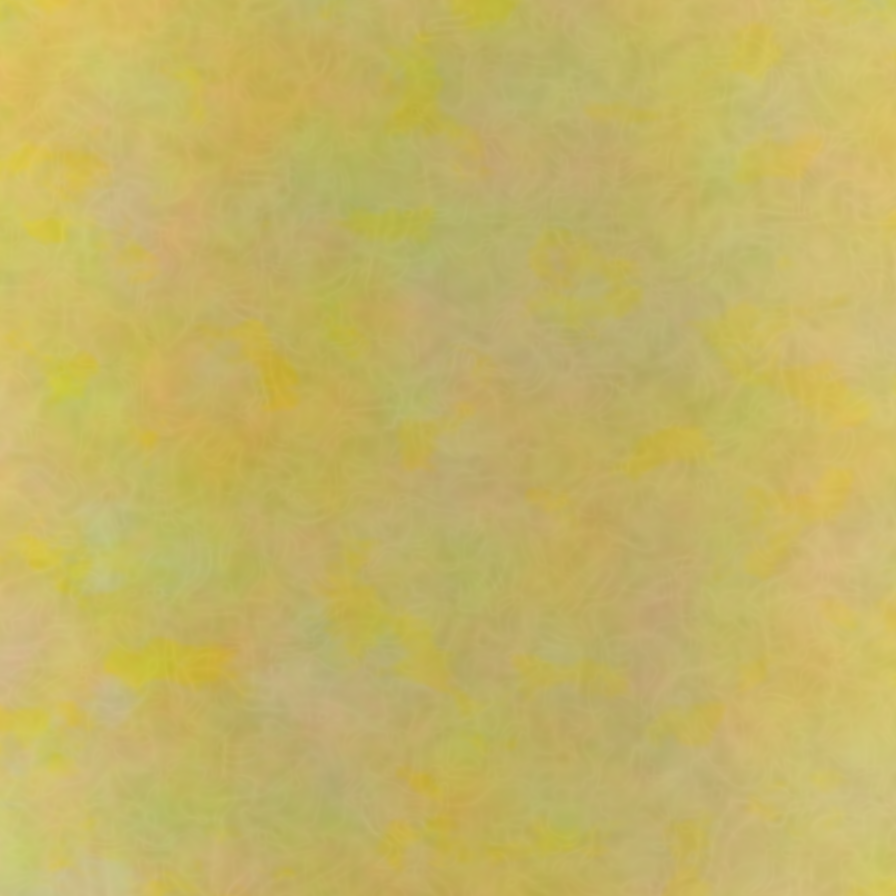
A WebGL 1 fragment shader for this texture:

```glsl
precision highp float;
// Soft mottled ochre paper with yellow flecks, faint pink and green stains and fine fibres.
uniform vec2 u_resolution;

const vec3 OCHRE = vec3(0.738, 0.678, 0.405);
const vec3 YELLOW = vec3(0.785, 0.705, 0.170);
const vec3 PALE = vec3(0.775, 0.735, 0.600);
const vec3 EDGE_LIGHT = vec3(0.078, 0.076, 0.066);
const vec3 PINK_SHIFT = vec3(0.050, -0.040, 0.025);

float hash(vec2 p) {
  vec3 q = fract(p.xyx * vec3(0.1031, 0.1030, 0.0973));
  q += dot(q, q.yzx + 33.33);
  return fract((q.x + q.y) * q.z);
}

// Smooth value noise in -1..1
float noise(vec2 p) {
  vec2 cell = floor(p);
  vec2 f = fract(p);
  f = f * f * (3.0 - 2.0 * f);
  float low = mix(hash(cell), hash(cell + vec2(1.0, 0.0)), f.x);
  float high = mix(hash(cell + vec2(0.0, 1.0)), hash(cell + 1.0), f.x);
  return 2.0 * mix(low, high, f.y) - 1.0;
}

// Four rotated octaves
float fbm(vec2 p) {
  float sum = 0.0;
  float weight = 0.5;
  for (int i = 0; i < 4; i++) {
    sum += weight * noise(p);
    p = mat2(1.6, 1.2, -1.2, 1.6) * p + 17.3;
    weight *= 0.5;
  }
  return sum;
}

// Curled ridges, bent by a coarser noise; centred near zero
float fibres(vec2 p, float bend) {
  vec2 warp = vec2(noise(p * 0.4 + 5.1), noise(p * 0.4 + 41.7));
  return 0.35 - abs(noise(p + bend * warp));
}

// Blotches where the noise rises above a threshold
float flecks(vec2 p, float threshold, float softness) {
  return smoothstep(threshold, threshold + softness, fbm(p));
}

// Brightening toward the left and right sides
float sideLight(vec2 uv) {
  float distanceOut = length((uv - vec2(0.49, 0.42)) * vec2(1.0, 0.48));
  return smoothstep(0.19, 0.54, distanceOut);
}

void main() {
  vec2 uv = gl_FragCoord.xy / u_resolution;
  float light = sideLight(uv);
  float liveliness = mix(1.15, 0.75, smoothstep(0.1, 0.8, uv.x));

  // Broad mottling and saturated flecks
  vec3 color = OCHRE + light * EDGE_LIGHT;
  float wash = 0.13 + 0.55 * fbm(uv * 8.0 + 3.0);
  float fleck = flecks(uv * vec2(13.0, 16.0) + 60.0, 0.18, 0.35);
  float yellow = (wash + 0.50 * fleck) * liveliness;
  color = mix(color, YELLOW + light * EDGE_LIGHT, clamp(yellow, -0.25, 0.8));

  // Pale patches gather at the lower left
  float corner = 1.0 - smoothstep(0.05, 0.5, length(uv - vec2(0.0, 0.2)));
  float pale = flecks(uv * vec2(9.0, 14.0) + 90.0, 0.05, 0.4);
  color = mix(color, PALE, 0.75 * corner * pale);

  // Pink and green stains, then fibre grain
  float stain = fbm(uv * 11.0 + 120.0) + 0.35 * fbm(uv * 38.0 + 150.0);
  color += PINK_SHIFT * stain * liveliness;
  float grain = 0.7 * fibres(uv * 46.0, 1.4) + 0.5 * fibres(uv * 88.0 + 30.0, 1.0);
  color += 0.034 * grain * vec3(1.0, 1.0, 1.15);
  color += 0.022 * fbm(uv * 24.0 + 200.0);

  gl_FragColor = vec4(clamp(color, 0.0, 1.0), 1.0);
}
```
